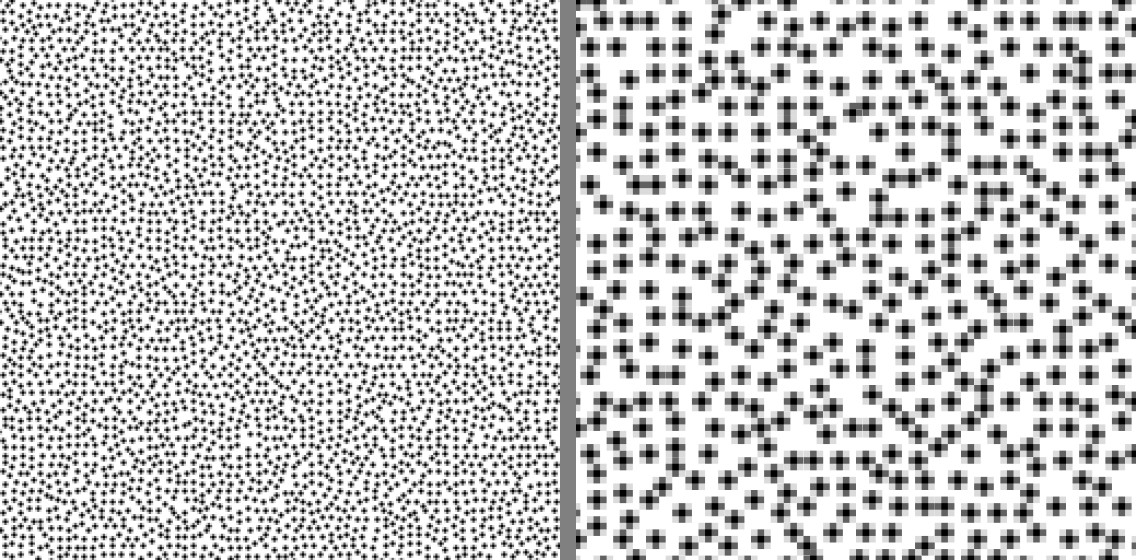
Left, the full canvas; right, a detail of the centre.
Reproduce this texture procedurally as a WebGL 2 fragment shader.

```glsl
#version 300 es
precision highp float;

uniform vec2 u_resolution;
out vec4 fragColor;

const float CELLS = 62.0;       // scattered dots per canvas height
const float LATTICE = 256.0;    // lattice squares per canvas height
const float JITTER = 0.94;      // random offset range, in cells
const float REACH = 1.12;       // spacing below which dots repel, in cells
const float STRENGTH = 0.37;    // share of the missing gap each dot moves

vec2 hash22(vec2 p) {
    vec3 q = fract(p.xyx * vec3(0.1031, 0.1030, 0.0973));
    q += dot(q, q.yzx + 33.33);
    return fract((q.xx + q.yz) * q.zy);
}

vec2 scatter(vec2 cell, float jitter) {
    return cell + 0.5 + jitter * (hash22(cell + 17.0) - 0.5);
}

// Shift that moves a point away from a neighbour that is too close
vec2 repel(vec2 point, vec2 neighbour, float reach) {
    vec2 away = point - neighbour;
    float gap = length(away);
    return away * STRENGTH * max(reach - gap, 0.0) / max(gap, 1e-4);
}

// Coverage of a centred strip along each axis, smoothed over one pixel
vec2 band(vec2 p, float halfWidth, float pixel) {
    return clamp((halfWidth - abs(p)) / pixel + 0.5, 0.0, 1.0);
}

// Dark core, grey arms and pale corners on a three by three block
float dotInk(vec2 p, float pixel) {
    vec2 core = band(p, 0.5, pixel);
    vec2 block = band(p, 1.5, pixel);
    float centre = core.x * core.y;
    float cross = block.x * core.y + core.x * block.y - centre;
    return 0.14 * block.x * block.y + 0.48 * cross + 0.38 * centre;
}

void main() {
    vec2 uv = gl_FragCoord.xy / u_resolution.y;
    vec2 home = floor(uv * CELLS);
    float pixel = LATTICE / u_resolution.y;

    // Random points in the surrounding cells
    vec2 raw[49];
    for (int y = 0; y < 7; y++)
        for (int x = 0; x < 7; x++)
            raw[y * 7 + x] = scatter(home + vec2(x - 3, y - 3), JITTER);

    // First relaxation
    vec2 spread[25];
    for (int y = 0; y < 5; y++)
        for (int x = 0; x < 5; x++) {
            vec2 point = raw[(y + 1) * 7 + x + 1];
            vec2 shift = vec2(0.0);
            for (int j = 0; j < 3; j++)
                for (int i = 0; i < 3; i++)
                    shift += repel(point, raw[(y + j) * 7 + x + i], REACH);
            spread[y * 5 + x] = point + shift;
        }

    // Second relaxation, then snap each dot to the lattice
    float ink = 0.0;
    for (int y = 0; y < 3; y++)
        for (int x = 0; x < 3; x++) {
            vec2 point = spread[(y + 1) * 5 + x + 1];
            vec2 shift = vec2(0.0);
            for (int j = 0; j < 3; j++)
                for (int i = 0; i < 3; i++)
                    shift += repel(point, spread[(y + j) * 5 + x + i], REACH);
            vec2 centre = floor((point + shift) * LATTICE / CELLS) + 0.5;
            ink = max(ink, dotInk(uv * LATTICE - centre, pixel));
        }

    fragColor = vec4(vec3(1.0 - ink), 1.0);
}
```
